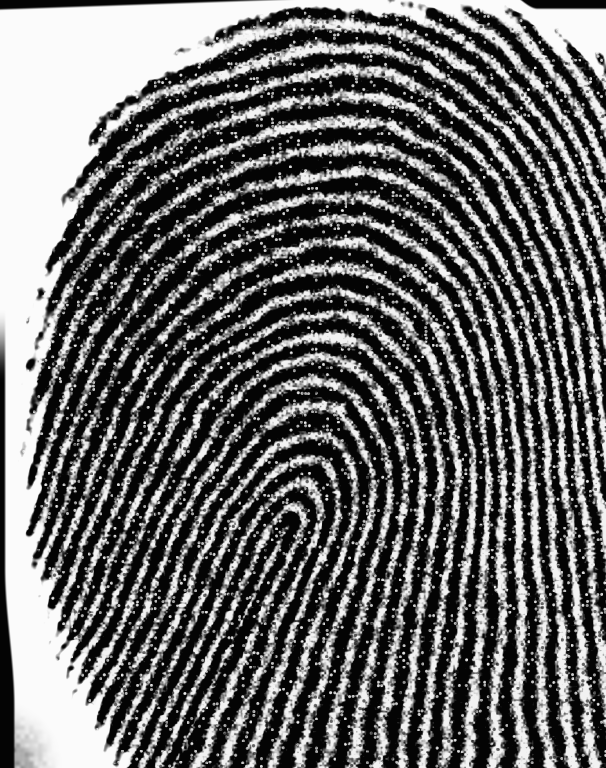
A WebGL 1 fragment shader for this pattern:

```glsl
precision highp float;
uniform vec2 u_resolution;

const vec2 CORE = vec2(0.371, 0.310);   // tip of the innermost loop
const float PERIOD = 0.0313;            // ridge spacing at the crown
const float LEG_LEAN = 0.47;            // leftward drift of the loop legs
const float CROWN_SHIFT = 0.085;        // rightward drift of the arch tops
const float CROWN_REACH = 0.20;
const float LEFT_WIDTH = 0.73;
const float RIGHT_WIDTH = 0.58;
const float LEFT_BEND = 0.60;
const float RIGHT_FAN = 2.0;
const float FAN_START = 0.08;
const float WARP = 0.50;                // ridge wobble, in periods
const float GRAIN_SCALE = 340.0;
const float DOT_SCALE = 210.0;
const float PAPER = 0.985;
const float VALLEY = 0.95;
const float INK = 0.015;

float hash(vec2 p) {
  vec3 q = fract(vec3(p.xyx) * 0.1031);
  q += dot(q, q.yzx + 33.33);
  return fract((q.x + q.y) * q.z);
}

float noise(vec2 p) {
  vec2 i = floor(p);
  vec2 f = fract(p);
  f = f * f * (3.0 - 2.0 * f);
  return mix(mix(hash(i), hash(i + vec2(1.0, 0.0)), f.x),
             mix(hash(i + vec2(0.0, 1.0)), hash(i + 1.0), f.x), f.y);
}

// One round, jittered speck in some of the cells
float specks(vec2 p, float share) {
  vec2 cell = floor(p);
  vec2 jitter = vec2(hash(cell + 7.0), hash(cell + 19.0));
  float d = length(fract(p) - mix(vec2(0.35), vec2(0.65), jitter));
  return (1.0 - smoothstep(0.22, 0.60, d)) * step(1.0 - share, hash(cell + 41.0));
}

float glow(vec2 p, vec2 center, vec2 size) {
  vec2 d = (p - center) / size;
  return exp(-dot(d, d));
}

// Stretched distance to a curved loop axis: arches above, legs below
float ridgeField(vec2 p) {
  vec2 q = p - CORE;
  float above = max(q.y, 0.0);
  float spine = LEG_LEAN * min(q.y, 0.0)
              + CROWN_SHIFT * (1.0 - exp(-above / CROWN_REACH));
  float side = q.x - spine;
  if (side < 0.0) {
    float y = q.y - LEFT_BEND * side * side;
    return length(vec2(side / LEFT_WIDTH, max(y, 0.0)));
  }
  float t = q.y - FAN_START;
  float fan = 0.5 * (sqrt(t * t + 0.01) - t);
  return length(vec2(side / (1.0 + RIGHT_FAN * fan) / RIGHT_WIDTH, above));
}

// Signed depth inside the inked area
float printDepth(vec2 p) {
  float dy = p.y - 0.414;
  float left = 0.031 + dy * dy * (dy > 0.0 ? 0.52 : 0.73);
  float shoulder = (0.863 + 0.63 * (p.x - 0.137) - p.y) * 0.85;
  float corner = (0.987 - 0.52 * (p.x - 0.664) - p.y) * 0.89;
  return min(min(p.x - left, shoulder), min(corner, 0.993 - p.y));
}

void main() {
  vec2 p = gl_FragCoord.xy / u_resolution.y;
  float px = 1.0 / u_resolution.y;

  // Ridges with a slight wobble
  float wobble = (noise(p * 10.0) - 0.5) * WARP + (noise(p * 34.0) - 0.5) * 0.22;
  float phase = ridgeField(p) / PERIOD + wobble;
  float valley = 0.5 + 0.5 * cos(6.2831853 * phase);
  float grain = noise(p * GRAIN_SCALE);
  float rough = noise(p * 170.0 + 17.0);
  float blotch = noise(p * 48.0 + 5.0);

  // Uneven pressure: dark at left and center, pale at right and rims
  float pale = smoothstep(0.52, 0.80, p.x) * 0.12
             + smoothstep(0.84, 1.0, p.y) * 0.10
             + smoothstep(0.22, 0.0, p.y) * 0.05
             - glow(p, vec2(0.20, 0.62), vec2(0.16, 0.26)) * 0.10
             + glow(p, vec2(0.43, 0.557), vec2(0.03, 0.015)) * 0.30
             + glow(p, vec2(0.447, 0.472), vec2(0.008)) * 0.50
             + glow(p, vec2(0.665, 0.32), vec2(0.04, 0.10)) * 0.10;
  float level = valley + pale + (grain - 0.5) * 0.62
              + (rough - 0.5) * 0.36 + (blotch - 0.5) * 0.22;
  float tone = smoothstep(0.40, 1.10, level);

  // White pores on the ridges, dark dust in the valleys
  float pores = specks(p * DOT_SCALE, 0.11);
  float dust = specks(p * DOT_SCALE * 0.9 + 71.0, 0.09);
  tone = max(tone, pores * (0.55 + 0.45 * grain));
  tone *= 1.0 - dust * 0.6;

  // Ridge ends fray into the paper
  float fray = (rough - 0.5) * 0.016 + (noise(p * 55.0) - 0.5) * 0.022;
  float depth = printDepth(p) + fray - valley * 0.020;
  float shade = mix(PAPER, mix(INK, VALLEY, tone),
                    smoothstep(-0.004, 0.009, depth));

  // Dark scan borders and smudged lower corner
  float corner = 1.0 - smoothstep(0.0, 0.055, length(p * vec2(0.65, 0.6)));
  shade = mix(shade, 0.25 + 0.5 * rough, corner * 0.9);
  float strip = 0.006 + 0.012 * smoothstep(0.26, 0.08, p.y);
  float leftBar = (1.0 - smoothstep(strip - px, strip + 2.0 * px, p.x))
                * smoothstep(0.60, 0.50, p.y);
  float topLine = 0.987 + 0.035 * p.x;
  float rightTop = 0.988 + 0.02 * smoothstep(0.70, 0.66, p.x);
  float topBar = smoothstep(-px, 2.0 * px, p.y - min(topLine, rightTop));
  shade = mix(shade, INK, max(leftBar, topBar));

  gl_FragColor = vec4(vec3(shade), 1.0);
}
```
